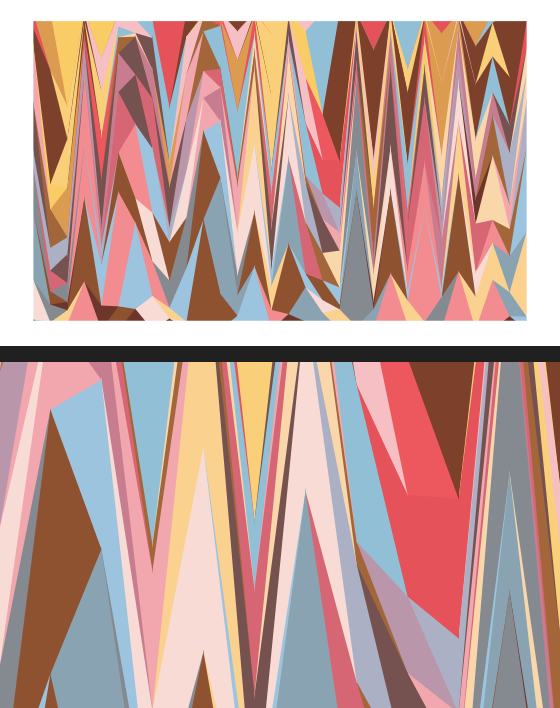
Top: the whole. Bottom: its middle third, enlarged.
Write a Shadertoy shader that draws this background.

```glsl
// A white-framed panel of stretched diamonds that form jagged peaks and valleys.
// Diamond corners lie on evenly spaced columns; each column bends its rows up or down
// by a power curve, and rows are painted from top to bottom with zoned palettes.

#define COLUMNS 29.0
#define ROWS 16
#define JITTER 0.95
#define BEND_MIN 0.25
#define BEND_MAX 1.5
#define PHASE_FLIP 0.14
#define ZONE_BLUR 3.5
#define PANEL_LOW vec2(0.0596, 0.073)
#define PANEL_HIGH vec2(0.9404, 0.939)
#define FRAME_COLOR vec3(1.0)

const vec3 WARM[8] = vec3[8](
    vec3(0.93, 0.34, 0.37), vec3(0.98, 0.80, 0.40), vec3(0.86, 0.61, 0.32), vec3(0.49, 0.25, 0.17),
    vec3(0.96, 0.75, 0.77), vec3(0.57, 0.75, 0.84), vec3(0.90, 0.32, 0.35), vec3(0.98, 0.81, 0.48));
const vec3 DUSKY[8] = vec3[8](
    vec3(0.84, 0.40, 0.45), vec3(0.46, 0.32, 0.31), vec3(0.73, 0.59, 0.67), vec3(0.67, 0.69, 0.77),
    vec3(0.98, 0.84, 0.67), vec3(0.78, 0.49, 0.56), vec3(0.64, 0.40, 0.23), vec3(0.95, 0.65, 0.68));
const vec3 COOL[8] = vec3[8](
    vec3(0.61, 0.77, 0.87), vec3(0.54, 0.64, 0.70), vec3(0.52, 0.54, 0.57), vec3(0.97, 0.86, 0.83),
    vec3(0.43, 0.21, 0.17), vec3(0.95, 0.55, 0.57), vec3(0.98, 0.82, 0.56), vec3(0.56, 0.32, 0.19));

// Integer hash of a lattice cell, 0 to 1
float hash(int x, int y, int seed) {
    uint h = uint(x + 64) * 1597u + uint(y + 64) * 51749u + uint(seed) * 7919u;
    h = (h ^ (h >> 16)) * 73244475u;
    h = (h ^ (h >> 15)) * 73244475u;
    h ^= h >> 16;
    return float(h & 65535u) / 65536.0;
}

// Exponent of a column: above one lifts its rows to a peak, below one sinks them
float columnBend(int column) {
    float side = (column & 1) == 1 ? 1.0 : -1.0;
    if (hash(column, 0, 1) < PHASE_FLIP) side = -side;
    return exp2(side * mix(BEND_MIN, BEND_MAX, hash(column, 0, 2)));
}

// Height of a lattice corner, slightly overshooting the panel at both ends
float cornerHeight(int column, int row, float bend) {
    float t = (float(row) + JITTER * (2.0 * hash(column, row, 3) - 1.0)) / float(ROWS);
    return 1.03 - 1.06 * pow(clamp(t, 0.0, 1.0), bend);
}

vec3 diamondColor(int column, int row) {
    float depth = (float(row) + ZONE_BLUR * (hash(column, row, 4) - 0.5)) / float(ROWS);
    int pick = int(8.0 * hash(column, row, 5));
    if (depth < 0.33) return WARM[pick];
    if (depth < 0.64) return DUSKY[pick];
    return COOL[pick];
}

vec3 diamondField(vec2 p, vec2 panelSize) {
    float x = p.x * COLUMNS;
    int left = int(floor(x));
    float across = fract(x);
    float bendLeft = columnBend(left);
    float bendRight = columnBend(left + 1);
    float slopeScale = panelSize.y * COLUMNS / panelSize.x;

    vec3 color = FRAME_COLOR;
    for (int row = -1; row <= ROWS + 1; row++) {
        // The upper outline zigzags between this row and the one above
        int odd = (left + row) & 1;
        float yLeft = cornerHeight(left, row - odd, bendLeft);
        float yRight = cornerHeight(left + 1, row - 1 + odd, bendRight);
        float slope = (yRight - yLeft) * slopeScale;
        float below = (mix(yLeft, yRight, across) - p.y) * panelSize.y / sqrt(1.0 + slope * slope);
        int centre = left + 1 - odd;
        color = mix(color, diamondColor(centre, row), clamp(below + 0.5, 0.0, 1.0));
    }
    return color;
}

void mainImage(out vec4 fragColor, in vec2 fragCoord) {
    vec2 panelSize = (PANEL_HIGH - PANEL_LOW) * iResolution.xy;
    vec2 p = (fragCoord / iResolution.xy - PANEL_LOW) / (PANEL_HIGH - PANEL_LOW);

    // Frame with smoothed panel edges
    vec2 inset = (0.5 - abs(p - 0.5)) * panelSize;
    float inside = clamp(min(inset.x, inset.y) + 0.5, 0.0, 1.0);
    fragColor = vec4(mix(FRAME_COLOR, diamondField(p, panelSize), inside), 1.0);
}
```
